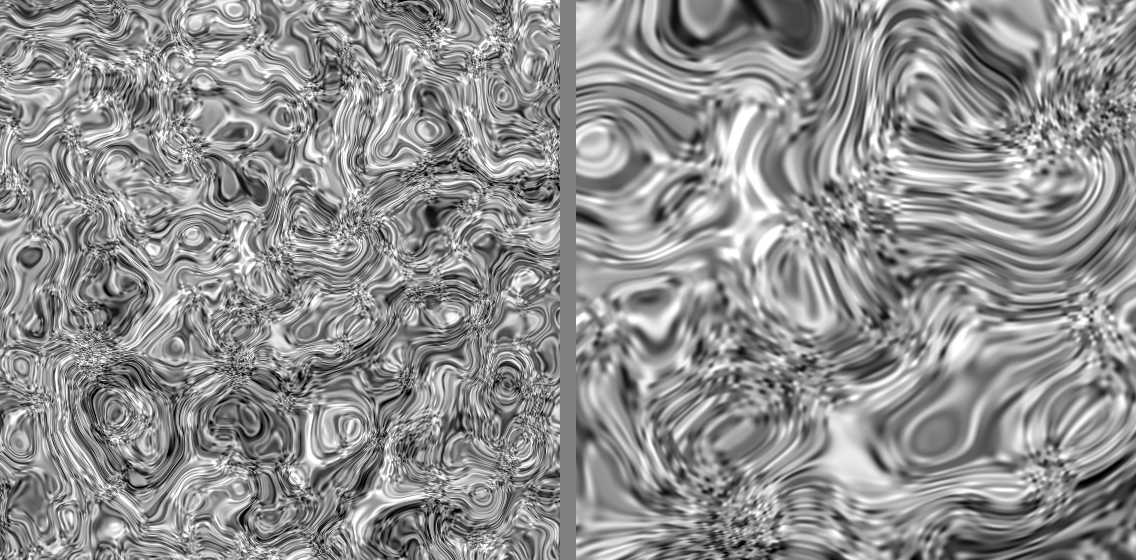
Left, the full canvas; right, a detail of the centre.
Write a Shadertoy shader that draws this texture.

```glsl
#define SWIRL_SCALE 5.5    // swirl cells across the canvas
#define SWIRL_GAIN 0.42    // strength kept by each finer swirl layer
#define WARP_AMOUNT 68.0   // how far the grain is dragged
#define BASE_GRAIN 24.0    // grain cells before warping
#define COARSE_RATIO 0.43  // streak frequency relative to the grain
#define PATCH_RATIO 0.085  // shade patch frequency relative to the grain
#define MEAN_GRAY 0.523
#define CONTRAST 1.5

float hash(vec2 cell) {
    return fract(sin(dot(cell, vec2(127.1, 311.7))) * 43758.5453);
}

float valueNoise(vec2 p) {
    vec2 cell = floor(p);
    vec2 f = fract(p);
    vec2 blend = f * f * (3.0 - 2.0 * f);
    float bottom = mix(hash(cell), hash(cell + vec2(1.0, 0.0)), blend.x);
    float top = mix(hash(cell + vec2(0.0, 1.0)), hash(cell + vec2(1.0)), blend.x);
    return mix(bottom, top, blend.y);
}

// Layered noise, turned at each octave to hide the lattice
float swirlNoise(vec2 p) {
    const mat2 turn = mat2(0.8, 0.6, -0.6, 0.8);
    float sum = 0.0;
    float strength = 1.0;
    for (int octave = 0; octave < 3; octave++) {
        sum += strength * valueNoise(p);
        p = turn * p * 2.0 + 17.3;
        strength *= SWIRL_GAIN;
    }
    return sum;
}

void mainImage(out vec4 fragColor, in vec2 fragCoord) {
    vec2 uv = fragCoord / iResolution.y;

    // Strong warp: folds stretch the grain into curved streaks
    vec2 swirlPos = uv * SWIRL_SCALE + 3.7;
    vec2 warp = vec2(swirlNoise(swirlPos), swirlNoise(swirlPos + vec2(41.2, 23.8)));
    vec2 grainPos = uv * BASE_GRAIN + WARP_AMOUNT * warp;

    // Fine grain, broader streaks and slow shade patches
    float grain = valueNoise(grainPos) - 0.5;
    float streak = valueNoise(grainPos * COARSE_RATIO + 61.0) - 0.5;
    float patches = valueNoise(grainPos * PATCH_RATIO + 29.0) - 0.5;
    float tone = 0.45 * grain + 0.30 * streak + 0.25 * patches;

    float gray = clamp(MEAN_GRAY + CONTRAST * tone, 0.0, 1.0);
    fragColor = vec4(vec3(gray), 1.0);
}
```
